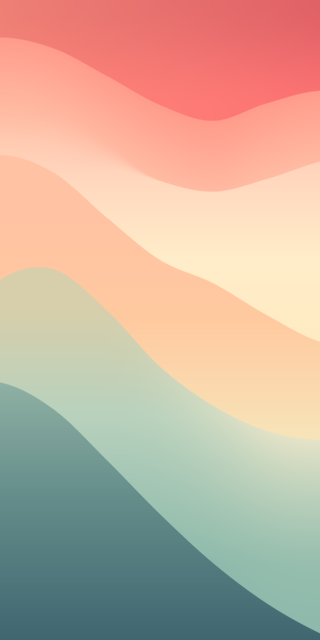
Write a WebGL 1 fragment shader that draws this background.

```glsl
precision highp float;
// Layered dunes: a coral sky above pink, cream, peach, sage and teal waves.
// Each crest is a smooth cubic curve through nine evenly spaced heights;
// layers are painted back to front, each with its own vertical colour ramp.

uniform vec2 u_resolution;

// Catmull-Rom weight of a knot at distance d, in knot spacings.
float knotWeight(float d) {
  d = abs(d);
  if (d < 1.0) return (1.5 * d - 2.5) * d * d + 1.0;
  if (d < 2.0) return ((-0.5 * d + 2.5) * d - 4.0) * d + 2.0;
  return 0.0;
}

// Crest height at x; the first and last knots lie just outside the canvas.
float crest(mat3 knots, float x) {
  float height = 0.0;
  for (int i = 0; i < 3; i++) {
    for (int j = 0; j < 3; j++) {
      float index = float(i * 3 + j) - 1.0;
      height += knots[i][j] * knotWeight(x * 6.0 - index);
    }
  }
  return height;
}

// Three-colour vertical ramp; stops holds the top, middle and low heights.
vec3 ramp(vec3 top, vec3 middle, vec3 low, vec3 stops, float y) {
  float upper = clamp((stops.x - y) / (stops.x - stops.y), 0.0, 1.0);
  float lower = clamp((stops.y - y) / (stops.y - stops.z), 0.0, 1.0);
  return mix(mix(top, middle, upper), low, lower);
}

// Paints a layer wherever depth below its crest is positive.
vec3 paint(vec3 back, vec3 layer, float depth, float softness) {
  return mix(back, layer, smoothstep(-softness, softness, depth));
}

void main() {
  vec2 uv = gl_FragCoord.xy / u_resolution;
  float edge = 0.9 / u_resolution.y;

  // Coral sky, darker toward the upper right
  vec3 skyTop = mix(vec3(0.93, 0.50, 0.46), vec3(0.88, 0.38, 0.40), uv.x);
  vec3 skyLow = mix(vec3(1.0, 0.53, 0.48), vec3(0.99, 0.45, 0.45), uv.x);
  vec3 color = mix(skyTop, skyLow, smoothstep(1.0, 0.82, uv.y));

  // Pink wave, lightening with depth
  float depth = crest(mat3(0.9245, 0.9414, 0.9245, 0.8815, 0.8359,
                           0.8112, 0.8385, 0.8581, 0.8464), uv.x) - uv.y;
  vec3 pink = mix(vec3(1.0, 0.61, 0.545), vec3(1.0, 0.80, 0.69),
                  clamp(depth / 0.18, 0.0, 1.0));
  color = paint(color, pink, depth, edge);

  // Cream wave, whose crest dissolves toward the left
  depth = crest(mat3(0.768, 0.763, 0.768, 0.7539, 0.7174,
                     0.7005, 0.7201, 0.7474, 0.763), uv.x) - uv.y;
  vec3 cream = ramp(vec3(1.0, 0.82, 0.73), vec3(1.0, 0.93, 0.79),
                    vec3(1.0, 0.92, 0.76), vec3(0.755, 0.59, 0.46), uv.y);
  float haze = mix(0.06, edge, smoothstep(0.15, 0.5, uv.x));
  color = paint(color, cream, depth, haze);

  // Peach wave
  depth = crest(mat3(0.7331, 0.7578, 0.7305, 0.6602, 0.5938,
                     0.5573, 0.5078, 0.4661, 0.4557), uv.x) - uv.y;
  vec3 peach = ramp(vec3(1.0, 0.76, 0.64), vec3(1.0, 0.79, 0.625),
                    vec3(0.97, 0.89, 0.72), vec3(0.69, 0.50, 0.32), uv.y);
  color = paint(color, peach, depth, edge);

  // Sage wave with a pale glow along its right crest
  depth = crest(mat3(0.4701, 0.5625, 0.5794, 0.5156, 0.4271,
                     0.3659, 0.3268, 0.3125, 0.319), uv.x) - uv.y;
  vec3 sage = ramp(vec3(0.845, 0.81, 0.67), vec3(0.72, 0.82, 0.74),
                   vec3(0.54, 0.72, 0.665), vec3(0.52, 0.35, 0.12), uv.y);
  float glow = exp(-max(depth, 0.0) / 0.1) * smoothstep(0.3, 0.95, uv.x);
  sage = mix(sage, vec3(0.90, 0.89, 0.78), glow);
  color = paint(color, sage, depth, edge);

  // Teal foreground
  depth = crest(mat3(0.3919, 0.4023, 0.3607, 0.2813, 0.1966,
                     0.1198, 0.0573, 0.0104, -0.0234), uv.x) - uv.y;
  vec3 teal = ramp(vec3(0.56, 0.69, 0.64), vec3(0.39, 0.55, 0.54),
                   vec3(0.25, 0.40, 0.44), vec3(0.40, 0.22, 0.0), uv.y);
  color = paint(color, teal, depth, edge);

  gl_FragColor = vec4(color, 1.0);
}
```
